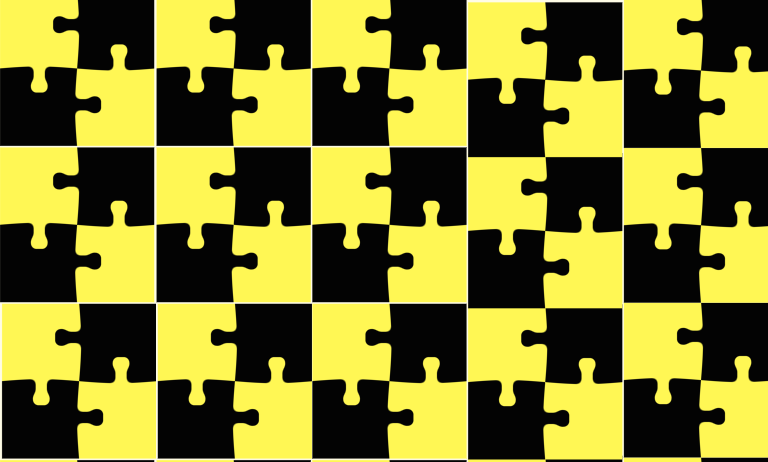
Give the GLSL for this pattern, as a Shadertoy shader.

```glsl
const vec2 TILES = vec2(4.93, 2.955);
const float TAU = 6.2831853;

float roundBox(vec2 p, vec2 halfSize, float radius) {
    vec2 d = abs(p) - halfSize + radius;
    return length(max(d, 0.0)) + min(max(d.x, d.y), 0.0) - radius;
}

float smoothMin(float a, float b, float k) {
    float h = max(k - abs(a - b), 0.0) / k;
    return min(a, b) - 0.25 * h * h * k;
}

// One bowed seam with a knob pushed across it; negative on the knob's piece.
float seam(float along, float across, float knobAt) {
    float bow = 0.013 * sin(TAU * clamp(along, 0.0, 0.5));
    float side = across + bow;
    vec2 k = vec2(along - knobAt, across);
    float neck = roundBox(k - vec2(0.0, 0.04), vec2(0.036, 0.08), 0.01);
    float head = roundBox(k - vec2(0.0, 0.117), vec2(0.051, 0.037), 0.033);
    float knob = smoothMin(neck, head, 0.035);
    return smoothMin(side, knob, 0.04);
}

// Four pieces around the centre; positive on the upper left and lower right.
float pieces(vec2 p) {
    float sx = p.x < 0.0 ? -1.0 : 1.0;
    float sy = p.y < 0.0 ? -1.0 : 1.0;
    float leftward = sy * seam(abs(p.y), -p.x * sy, 0.256 + 0.024 * sy);
    float upward = sx * seam(abs(p.x), p.y * sx, 0.256 + 0.013 * sx);
    float d = min(abs(leftward), abs(upward));
    return leftward * upward > 0.0 ? d : -d;
}

// Uneven placement: the fourth column sags and closes up, others barely drift.
vec2 tileShift(float col, float row) {
    float drop = 0.0;
    if (col == 3.0) drop = 0.072 - 0.033 * row;
    if (col == 4.0) drop = 0.013 - 0.010 * row;
    float slide = col == 0.0 ? -0.005 : 0.0;
    if (row == 2.0 && col < 2.0) slide = 0.008;
    return vec2(slide, drop);
}

float coverage(float d, float pixel) {
    return smoothstep(-0.75 * pixel, 0.75 * pixel, d);
}

void mainImage(out vec4 fragColor, in vec2 fragCoord) {
    const vec3 yellow = vec3(1.0, 0.97, 0.33);
    const vec3 black = vec3(0.01);
    const vec3 gapColor = vec3(1.0, 0.99, 0.90);

    // Tile units, measured down from the top left.
    vec2 uv = fragCoord / iResolution.xy;
    vec2 p = vec2(uv.x, 1.0 - uv.y) * TILES;
    float pixel = TILES.y / iResolution.y;
    float col = floor(p.x);

    // Upper tiles lie over lower ones, with pale gaps left between.
    vec3 color = gapColor;
    for (float row = 3.0; row >= 0.0; row--) {
        vec2 center = vec2(col + 0.5, row + 0.438) + tileShift(col, row);
        vec2 q = (p - center) * vec2(1.0, -1.0);
        vec3 tile = mix(black, yellow, coverage(pieces(q), pixel));
        float frame = roundBox(q, vec2(0.495), 0.0);
        color = mix(color, tile, coverage(-frame, pixel));
    }
    fragColor = vec4(color, 1.0);
}
```
